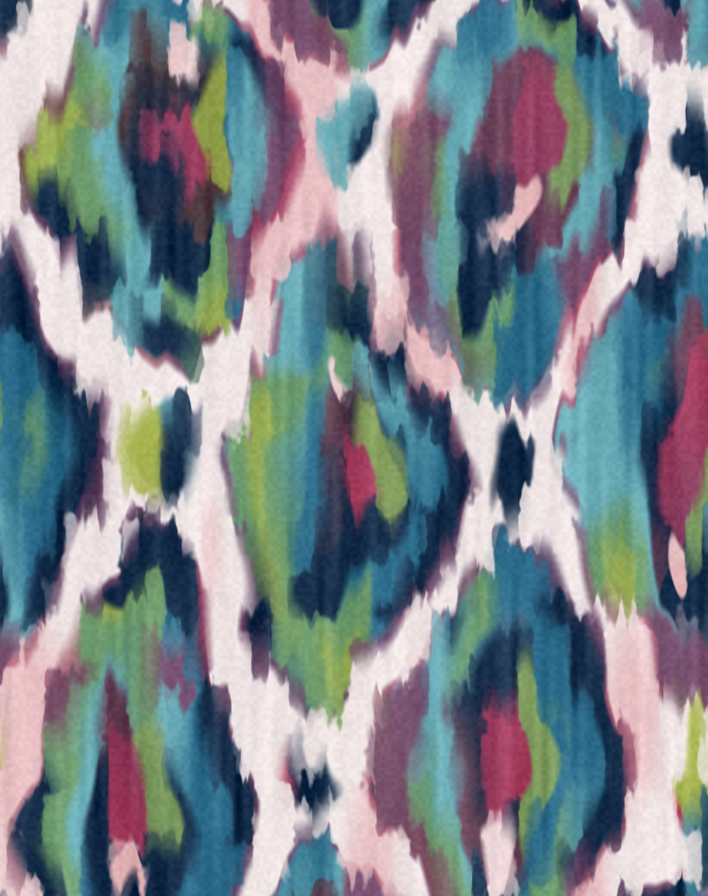
Write a Shadertoy shader that draws this pattern.

```glsl
#define HALF_CELL vec2(0.205, 0.345)
#define ORIGIN vec2(0.365, 0.48)
#define ROUNDNESS 1.4
#define MEDALLION 0.725
#define WARP 0.095
#define FRAY 0.05
#define BROAD_DAB vec2(0.042, 0.105)
#define FINE_DAB vec2(0.023, 0.062)
#define STREAK 0.13
#define GRAIN 0.055

const vec3 WHITE = vec3(0.94, 0.90, 0.90);
const vec3 PINK = vec3(0.88, 0.66, 0.68);
const vec3 AQUA = vec3(0.42, 0.68, 0.72);
const vec3 TEAL = vec3(0.17, 0.42, 0.54);
const vec3 NAVY = vec3(0.08, 0.17, 0.28);
const vec3 PLUM = vec3(0.47, 0.27, 0.40);
const vec3 CRIMSON = vec3(0.69, 0.23, 0.36);
const vec3 GREEN = vec3(0.43, 0.61, 0.43);
const vec3 LIME = vec3(0.65, 0.70, 0.31);
const vec3 BROWN = vec3(0.30, 0.23, 0.24);

float hash(vec2 p) {
    vec3 q = fract(p.xyx * 0.1031);
    q += dot(q, q.yzx + 33.33);
    return fract((q.x + q.y) * q.z);
}

float noise(vec2 p) {
    vec2 i = floor(p), f = fract(p);
    f = f * f * (3.0 - 2.0 * f);
    return mix(mix(hash(i), hash(i + vec2(1, 0)), f.x),
               mix(hash(i + vec2(0, 1)), hash(i + vec2(1, 1)), f.x), f.y);
}

float band(float lo, float hi, float soft, float x) {
    return smoothstep(lo - soft, lo + soft, x) - smoothstep(hi - soft, hi + soft, x);
}

float spot(vec2 q, vec2 centre, vec2 radius) {
    return 1.0 - smoothstep(0.8, 1.1, length((q - centre) / radius));
}

vec2 fold(vec2 q) { return q - 2.0 * floor(q * 0.5 + 0.5); }

float ogee(vec2 q) {
    q = pow(abs(q), vec2(ROUNDNESS));
    return pow(q.x + q.y, 1.0 / ROUNDNESS);
}

// Colour plan: half-drop medallions in a pale lattice
vec3 motif(vec2 p) {
    vec2 w = vec2(noise(p * 4.5 + 7.0), noise(p * 5.0 + 31.0)) - 0.5;
    w += 0.35 * (vec2(noise(p * 14.0 + 3.0), noise(p * 13.0 + 57.0)) - 0.5);
    vec2 s = p + WARP * w;
    s.y += FRAY * (noise(vec2(p.x * 75.0, p.y * 5.0)) - 0.5);
    vec2 g = (s - ORIGIN) / HALF_CELL;
    vec2 a = fold(g), b = fold(g - 1.0);
    float ma = ogee(a), mb = ogee(b), m = min(ma, mb);
    vec2 q = ma < mb ? a : b;
    float id = hash(floor(g - q + 0.5) + 19.0);
    float n1 = noise(p * vec2(17, 5) + 11.0);
    float n2 = noise(p * vec2(13, 6) + 43.0);
    float n3 = noise(p * vec2(11, 8) + 83.0);

    // Body: light on the left, deep on the right
    vec3 c = mix(TEAL, AQUA, smoothstep(-0.22, 0.22, n1 - 0.45 - 0.65 * q.x));
    c = mix(c, GREEN, band(0.42, 0.8, 0.06, m) * smoothstep(0.52, 0.64, n2 - 0.2 * q.x));
    c = mix(c, LIME, 0.8 * band(0.56, 0.8, 0.05, m) * smoothstep(0.68, 0.78, n2 - 0.1 * q.x));
    c = mix(c, NAVY, band(0.57, 0.8, 0.04, m) * smoothstep(0.5, 0.6, n3 + 0.18 * q.x));
    c = mix(c, PLUM, 0.9 * band(0.5, 0.8, 0.05, m) * smoothstep(0.62, 0.72, n1 * 0.5 + (1.0 - n3) * 0.5));

    // Core: dark halo, lime flank, red heart, pale tips
    float core = 1.0 - smoothstep(0.85, 1.1, length(q / vec2(0.27, 0.42)) + 0.5 * (n2 - 0.5));
    vec3 halo = mix(mix(BROWN, PLUM, id), NAVY, smoothstep(0.4, 0.65, n3 - 0.4 * q.y));
    c = mix(c, halo, core);
    c = mix(c, mix(LIME, GREEN, id), 0.9 * spot(q, vec2(0.16, 0.05), vec2(0.11, 0.27)));
    c = mix(c, mix(CRIMSON, PLUM, n1 * 0.7), spot(q, vec2(0.0, 0.03), vec2(0.13, 0.19)));
    c = mix(c, NAVY, spot(q, vec2(-0.04, -0.36), vec2(0.15, 0.09)));
    c = mix(c, mix(PINK, WHITE, n2), spot(q, vec2(0.0, 0.37 - 0.6 * step(0.5, id)), vec2(0.09, 0.1)));

    // Pale lattice with a coloured fringe and islands at its crossings
    vec3 fringe = mix(PLUM, mix(CRIMSON, PINK, n2), smoothstep(0.45, 0.7, n1));
    c = mix(c, fringe, 0.75 * smoothstep(MEDALLION - 0.05, MEDALLION - 0.01, m));
    vec3 pale = mix(WHITE, PINK, 0.65 * smoothstep(0.58, 0.85, n1));
    c = mix(c, pale, smoothstep(MEDALLION - 0.015, MEDALLION + 0.025, m));
    float crossing = min(length(fold(g - vec2(1, 0))), length(fold(g - vec2(0, 1))));
    vec3 island = mix(mix(NAVY, AQUA, smoothstep(0.35, 0.6, n1)), CRIMSON, smoothstep(0.6, 0.7, n3));
    island = mix(island, LIME, smoothstep(0.62, 0.72, n2));
    return mix(c, island, 1.0 - smoothstep(0.13, 0.2, crossing + 0.25 * (n3 - 0.45)));
}

// Overlapping upright dabs, each loaded with the plan's colour
vec3 paintDabs(vec3 c, vec2 p, vec2 size, float seed, float presence) {
    vec2 cell = floor(p / size);
    float dry = noise(p * vec2(210, 130) + seed) - 0.5;
    float bristle = noise(p * vec2(150, 9) + seed) - 0.5;
    for (int j = -1; j <= 1; j++)
    for (int i = -1; i <= 1; i++) {
        vec2 k = cell + vec2(i, j);
        vec2 r = vec2(hash(k + seed), hash(k + seed + 51.0));
        vec2 centre = (k + 0.5 + 0.6 * (r - 0.5)) * size;
        vec2 d = (p - centre) / size;
        d.x += 0.25 * (noise(p * vec2(9, 22) + seed) - 0.5);
        d.y += 0.3 * bristle;
        vec2 box = abs(d) - vec2(0.2, 0.22) - 0.12 * r.yx;
        float edge = length(max(box, 0.0)) + min(max(box.x, box.y), 0.0) - 0.2 + 0.12 * dry;
        float load = step(hash(k + seed + 97.0), presence) * (0.6 + 0.35 * r.x);
        float cover = load * (1.0 - smoothstep(-0.09, 0.06, edge));
        if (cover > 0.0) c = mix(c, motif(mix(centre, p, 0.4)), cover);
    }
    return c;
}

void mainImage(out vec4 fragColor, in vec2 fragCoord) {
    vec2 p = fragCoord / iResolution.y;
    vec3 c = motif(p);
    c = paintDabs(c, p, BROAD_DAB, 13.0, 0.85);
    c = paintDabs(c, p, FINE_DAB, 71.0, 0.5);

    // Bristle streaks and canvas tooth
    float streak = noise(p * vec2(120, 7) + 5.0) + 0.6 * noise(p * vec2(46, 4) + 23.0) - 0.8;
    float tooth = noise(p * vec2(260, 240)) - 0.5;
    float lum = dot(c, vec3(0.3, 0.5, 0.2));
    c += streak * STREAK * (1.0 - 0.65 * lum) + tooth * GRAIN;
    fragColor = vec4(clamp(c, 0.0, 1.0), 1.0);
}
```
